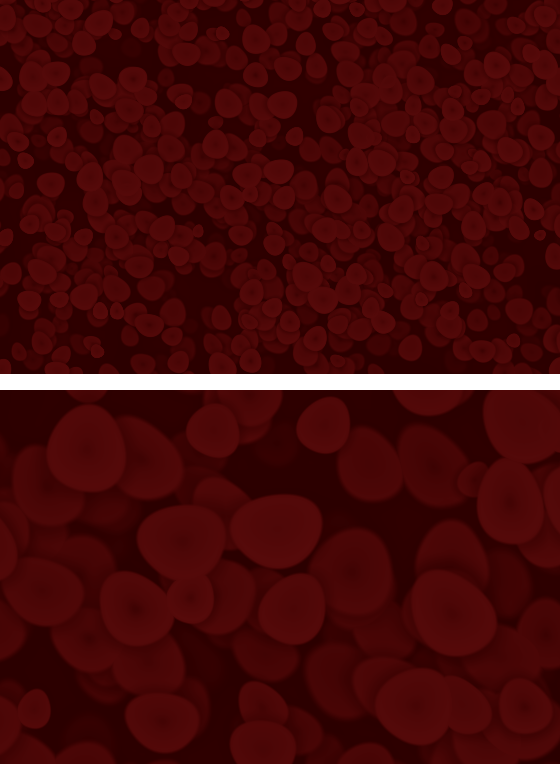
Top: the whole. Bottom: its middle third, enlarged.
Write a Shadertoy shader that draws this pattern.

```glsl
// Crowded dark red blood cells, drawn as stacked layers of dimpled discs.
// Each layer is a jittered grid: deep layers are dim and soft, near ones
// are bright and sharp, and every layer casts a soft shadow below it.

float hash(vec2 p) {
    return fract(sin(dot(p, vec2(127.1, 311.7))) * 43758.5453);
}

float noise(vec2 p) {
    vec2 i = floor(p), f = fract(p);
    f = f * f * (3.0 - 2.0 * f);
    return mix(mix(hash(i), hash(i + vec2(1, 0)), f.x),
               mix(hash(i + vec2(0, 1)), hash(i + vec2(1, 1)), f.x), f.y);
}

// Offset from a cell centre, turned and squeezed into a wobbly unit disc
float discDistance(vec2 q, float radius, vec2 id) {
    float turn = 6.2832 * hash(id + 3.7);
    float c = cos(turn), s = sin(turn);
    q = mat2(c, -s, s, c) * q;
    q.x *= 1.0 + 0.35 * hash(id + 8.1);
    float angle = atan(q.y, q.x + 1e-6);
    float wobble = 0.05 * sin(3.0 * angle + turn) + 0.04 * sin(2.0 * angle + 2.0 * turn);
    return length(q) / radius * (1.0 + wobble);
}

// Brightness over one disc: bright shoulder, dim middle, dark central pit
float discShade(float d, float lean, float pit) {
    float shade = 0.9 + 0.15 * min(d * d, 1.0) + 0.06 * lean;
    shade -= pit * (0.28 * exp(-30.0 * d * d) + 0.15 * exp(-5.0 * d * d));
    return shade * (1.0 - 0.14 * smoothstep(0.8, 1.0, d));
}

// Lays one layer of cells over the tone built up so far
float addLayer(float tone, vec2 p, float layer, float nearness) {
    float pitch = 0.085;
    vec2 shift = vec2(hash(vec2(layer, 1.3)), hash(vec2(layer, 5.9))) * 7.0;
    vec2 g = p / pitch + shift;
    float softness = mix(0.45, 0.09, sqrt(nearness));
    float level = mix(0.25, 0.85, sqrt(nearness));
    float cover = 0.0, top = 0.0, shadow = 0.0;

    for (int y = -1; y <= 1; y++)
    for (int x = -1; x <= 1; x++) {
        vec2 cell = floor(g) + vec2(x, y);
        vec2 id = cell + 37.0 * layer;
        vec2 centre = cell + 0.1 + 0.8 * vec2(hash(id), hash(id + 19.3));

        // Clumps: cells are rarer where the slow noise is low
        float crowd = noise((centre - shift) * pitch * 6.0 + 4.0);
        if (hash(id + 41.7) > mix(0.12, 0.82, crowd)) continue;

        float radius = 0.016 + 0.028 * sqrt(hash(id + 27.1));
        vec2 q = (g - centre) * pitch;
        float d = discDistance(q, radius, id);
        float body = 1.0 - smoothstep(1.0 - softness, 1.0, d);
        float pit = pow(hash(id + 53.9), 1.5);
        float shade = level * (0.92 + 0.14 * hash(id + 61.3));
        shade *= discShade(d, -q.y / radius, pit);

        cover = max(cover, body);
        top = max(top, body * shade);
        shadow = max(shadow, 1.0 - smoothstep(0.9, 1.4, d));
    }
    tone *= 1.0 - 0.38 * shadow;
    return tone * (1.0 - cover) + top;
}

void mainImage(out vec4 fragColor, in vec2 fragCoord) {
    vec2 p = fragCoord / iResolution.y;

    // Dim plasma, then the layers from back to front
    float tone = 0.12 * noise(p * 9.0);
    for (int i = 0; i < 7; i++)
        tone = addLayer(tone, p, float(i) + 1.0, float(i) / 6.0);

    // Tone to red; the other channels rise only in the bright parts
    tone = clamp(tone, 0.0, 1.0);
    float pale = 0.045 * pow(tone, 1.6);
    fragColor = vec4(0.165 + 0.19 * tone, pale, pale, 1.0);
}
```
